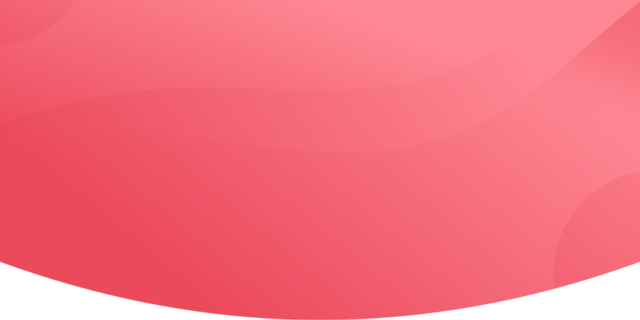
Reproduce this background procedurally as a Shadertoy shader.

```glsl
// Coral banner with layered waves, two soft discs and a curved white base.

// Palette ends: tone 0 is red, tone 1 is pink.
const vec3 RED = vec3(0.92, 0.29, 0.36);
const vec3 PINK = vec3(1.0, 0.53, 0.58);
const vec3 WHITE = vec3(1.0);

// Tone gradients: offset, change along x, change along y.
const vec3 BACK_TONE = vec3(-0.67, 0.47, 1.2);
const vec3 MIDDLE_TONE = vec3(-0.24, 0.55, 0.4);
const vec3 FRONT_TONE = vec3(-0.36, 0.5, 0.6);

// Wave knots: x, height, slope.
const vec3 UPPER_A = vec3(0.0, 0.609, 0.39);
const vec3 UPPER_B = vec3(0.651, 0.727, 0.0);
const vec3 UPPER_C = vec3(1.003, 0.716, 0.0);
const vec3 UPPER_D = vec3(1.75, 1.0, 1.0);
const vec3 LOWER_A = vec3(0.0, 0.531, 0.34);
const vec3 LOWER_B = vec3(0.391, 0.589, 0.0);
const vec3 LOWER_C = vec3(1.094, 0.522, 0.0);
const vec3 LOWER_D = vec3(1.771, 0.8, 0.89);
const vec3 LOWER_E = vec3(2.0, 0.995, 0.8);

// Discs: centre, radius.
const vec3 LEFT_DISC = vec3(0.0, 1.13, 0.267);
const vec3 RIGHT_DISC = vec3(2.057, 0.141, 0.328);
const float LEFT_SHADE = 0.12;
const float RIGHT_SHADE = 0.17;

const float CORNER_SHADE = 0.45;
const float BASE_CURVE = 0.182;

// Cubic Hermite height between two knots.
float span(float x, vec3 a, vec3 b) {
    float w = b.x - a.x;
    float t = (x - a.x) / w;
    float s = 1.0 - t;
    return s * s * ((1.0 + 2.0 * t) * a.y + t * w * a.z)
         + t * t * ((3.0 - 2.0 * t) * b.y - s * w * b.z);
}

float upperWave(float x) {
    if (x < UPPER_B.x) return span(x, UPPER_A, UPPER_B);
    if (x < UPPER_C.x) return span(x, UPPER_B, UPPER_C);
    if (x < UPPER_D.x) return span(x, UPPER_C, UPPER_D);
    return UPPER_D.y + UPPER_D.z * (x - UPPER_D.x);
}

float lowerWave(float x) {
    if (x < LOWER_B.x) return span(x, LOWER_A, LOWER_B);
    if (x < LOWER_C.x) return span(x, LOWER_B, LOWER_C);
    if (x < LOWER_D.x) return span(x, LOWER_C, LOWER_D);
    return span(x, LOWER_D, LOWER_E);
}

float tone(vec3 gradient, vec2 p) {
    return clamp(dot(gradient, vec3(1.0, p)), 0.0, 1.0);
}

// Antialiased coverage where the signed distance is negative.
float cover(float dist) {
    float pixel = 1.0 / iResolution.y;
    return smoothstep(pixel, -pixel, dist);
}

float disc(vec2 p, vec3 d) {
    return cover(length(p - d.xy) - d.z);
}

void mainImage(out vec4 fragColor, in vec2 fragCoord) {
    // Canvas spans 2 by 1 units.
    vec2 p = fragCoord / iResolution.xy * vec2(2.0, 1.0);

    // Back layer with the left disc.
    float shade = tone(BACK_TONE, p) - LEFT_SHADE * disc(p, LEFT_DISC);

    // Middle wave.
    shade = mix(shade, tone(MIDDLE_TONE, p), cover(p.y - upperWave(p.x)));

    // Front wave, darker in the upper right, with the right disc.
    float corner = smoothstep(0.55, 0.95, p.y + 0.35 * (p.x - 2.0));
    float front = tone(FRONT_TONE, p) - CORNER_SHADE * corner;
    front -= RIGHT_SHADE * disc(p, RIGHT_DISC);
    shade = mix(shade, front, cover(p.y - lowerWave(p.x)));

    // Curved white base.
    vec3 color = mix(RED, PINK, clamp(shade, 0.0, 1.0));
    float side = p.x - 1.0;
    color = mix(color, WHITE, cover(p.y - BASE_CURVE * side * side));
    fragColor = vec4(color, 1.0);
}
```
